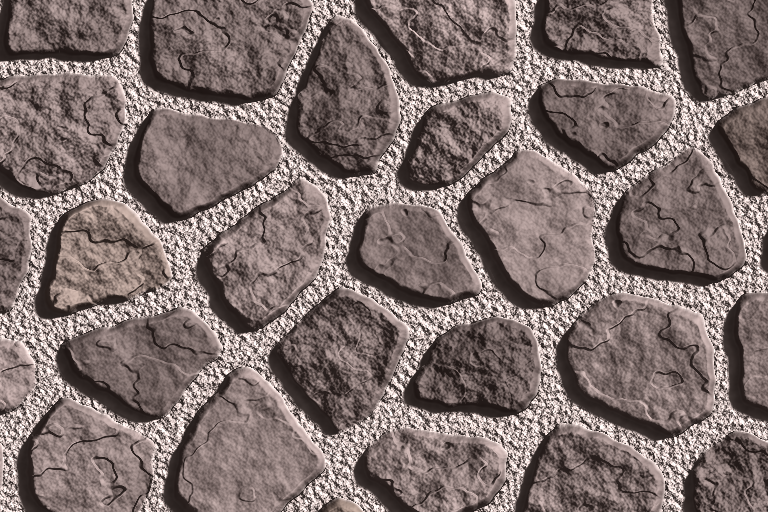
This texture is drawn by a Shadertoy shader. Its source:

```glsl
// Rough fieldstone wall set in sandy mortar, raked by light from the upper right.
// Stones are rounded Voronoi cells raised into a height field with slaty relief;
// the field is lit by its slope and by a short shadow march towards the light.

struct Stone { float edge; vec2 cell; vec2 offset; };

vec2 hash2(vec2 p) {
    vec3 q = fract(p.xyx * vec3(0.1031, 0.1030, 0.0973));
    q += dot(q, q.yzx + 33.33);
    return fract((q.xx + q.yz) * q.zy);
}

float gradientDot(vec2 corner, vec2 f) {
    float angle = 6.2832 * hash2(corner).x;
    return dot(vec2(cos(angle), sin(angle)), f);
}

float gradientNoise(vec2 p) {
    vec2 i = floor(p), f = p - i, e = vec2(1, 0);
    vec2 u = f * f * f * (f * (f * 6.0 - 15.0) + 10.0);
    return mix(mix(gradientDot(i, f), gradientDot(i + e, f - e), u.x),
               mix(gradientDot(i + e.yx, f - e.yx), gradientDot(i + 1.0, f - 1.0), u.x), u.y);
}

float fbm(vec2 p, int octaves) {
    float sum = 0.0, amp = 1.0;
    for (int i = 0; i < octaves; i++) {
        sum += amp * gradientNoise(p);
        p = mat2(1.6, 1.2, -1.2, 1.6) * p + 7.3;
        amp *= 0.5;
    }
    return sum;
}

// Jittered centre of a cell in staggered courses
vec2 stoneCentre(vec2 cell) {
    vec2 jitter = 0.72 * (hash2(cell + 50.0) - 0.5);
    return (cell + 0.5 + jitter + vec2(0.5 * mod(cell.y, 2.0), 0)) * vec2(0.31, 0.225);
}

// Stone outline: smooth minimum of the distances to the cell borders
Stone stoneAt(vec2 p) {
    vec2 q = p + 0.022 * vec2(gradientNoise(p * 6.0), gradientNoise(p * 6.0 + 40.0));
    vec2 base = floor(q / vec2(0.31, 0.225)), nearest = base, a = vec2(9);
    for (int j = -1; j <= 1; j++)
        for (int i = -2; i <= 2; i++) {
            vec2 cell = base + vec2(i, j), r = stoneCentre(cell) - q;
            if (dot(r, r) < dot(a, a)) { a = r; nearest = cell; }
        }
    float sum = 0.0;
    for (int j = -1; j <= 1; j++)
        for (int i = -2; i <= 2; i++) {
            if (i == 0 && j == 0) continue;
            vec2 b = stoneCentre(nearest + vec2(i, j)) - q;
            sum += exp(-75.0 * dot(0.5 * (a + b), normalize(b - a)));
        }
    float gap = 0.014 + 0.016 * hash2(nearest + 9.0).x;
    float wobble = 0.008 * fbm(p * 21.0, 2);
    return Stone(-log(sum) / 75.0 - gap + wobble, nearest, -a);
}

// Rounded shoulder, 0 on the mortar and 1 on the stone face
float shoulder(float edge) {
    float x = 1.0 - clamp(edge / 0.015, 0.0, 1.0);
    return 1.0 - x * x;
}

float surfaceHeight(vec2 p) {
    Stone s = stoneAt(p);
    vec2 q = p + s.cell * 3.7, seed = hash2(s.cell + 20.0);
    // Split layers leave thin ledges across the face
    float layers = 2.2 * fbm(q * vec2(5.0, 6.5), 4);
    float ledges = floor(layers) + smoothstep(0.88, 1.0, fract(layers));
    float relief = 0.008 * ledges * seed.x
                 + (0.008 + 0.018 * seed.y) * fbm(q * 12.0, 5)
                 + dot(s.offset, 0.35 * (hash2(s.cell + 31.0) - 0.5));
    float grit = 0.006 * fbm(p * 75.0, 3);
    return mix(grit, 0.03 + relief, shoulder(s.edge));
}

void mainImage(out vec4 fragColor, in vec2 fragCoord) {
    vec2 p = fragCoord / iResolution.y + vec2(3.1, 2.3);
    Stone s = stoneAt(p);
    float face = shoulder(s.edge);

    // Slope lighting
    vec3 light = normalize(vec3(0.72, 0.48, 0.65));
    float e = 0.002, h = surfaceHeight(p);
    vec2 slope = vec2(surfaceHeight(p + vec2(e, 0)), surfaceHeight(p + vec2(0, e))) - h;
    float diffuse = max(dot(normalize(vec3(-slope / e, 1)), light), 0.0);

    // Cast shadow
    vec2 toLight = normalize(light.xy);
    float lit = 1.0;
    for (int i = 1; i <= 9; i++) {
        float t = 0.0048 * float(i);
        float blocker = 0.032 * shoulder(stoneAt(p + toLight * t).edge);
        lit = min(lit, 1.0 - smoothstep(0.0, 0.007, blocker - 0.032 * face - t * 0.75));
    }

    // Stone and mortar colours
    vec2 seed = hash2(s.cell + 70.0);
    vec3 stone = vec3(0.54, 0.495, 0.49) * mix(0.82, 1.18, seed.x);
    stone = mix(stone, vec3(0.62, 0.55, 0.47), 0.6 * smoothstep(0.72, 0.9, seed.y));
    stone *= 1.0 + 0.16 * fbm(p * 9.0, 4) + 0.1 * fbm(p * 70.0, 2);
    float stain = smoothstep(0.1, 0.5, fbm(p * 8.0 + 5.0, 3)) * step(0.85, seed.y);
    stone = mix(stone, vec3(0.70, 0.48, 0.28), 0.6 * stain);
    vec3 mortar = vec3(0.83, 0.785, 0.775) * (1.0 + 0.12 * fbm(p * 60.0, 3));
    vec3 albedo = mix(mortar, stone, smoothstep(0.0, 0.006, s.edge));

    float crevice = mix(1.0 - 0.3 * smoothstep(-0.02, 0.0, s.edge), 1.0, face);
    vec3 color = albedo * (0.25 * crevice + 1.1 * diffuse * lit);
    fragColor = vec4(color + vec3(0.018, -0.006, -0.012), 1);
}
```
